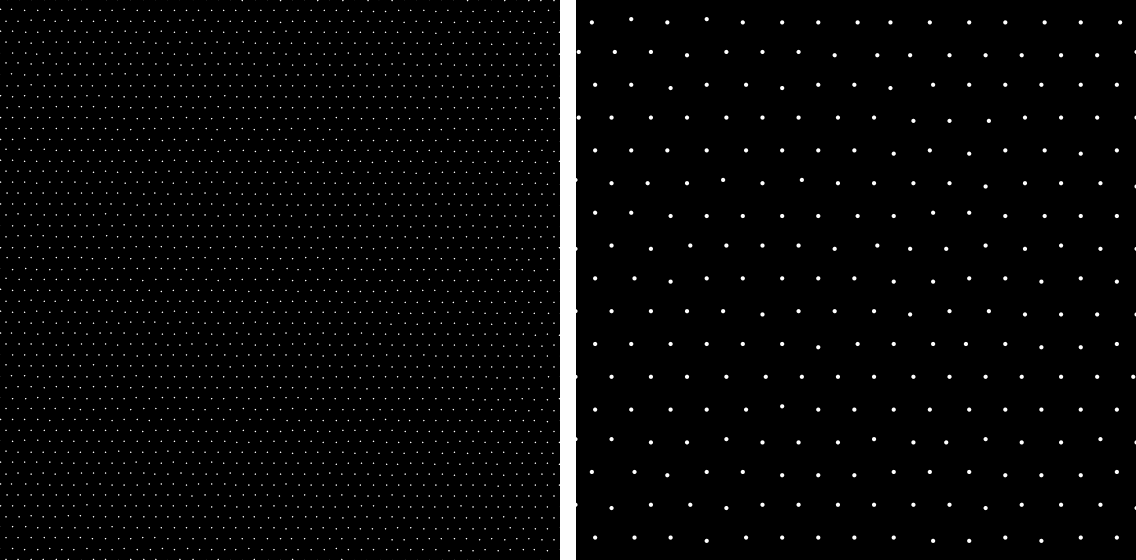
Left: the whole. Right: its middle third, enlarged.
Give the GLSL for this pattern, as a Shadertoy shader.

```glsl
// Tiny white dots on black, set on a triangular lattice centred on the canvas.
// Each dot is nudged by a hash, snapped to a fine grid for slight unevenness,
// and drawn as an antialiased disc; the rows sink very slightly to the right.

const float COLUMNS = 45.0;          // dots across the canvas
const float ROW_RATIO = 0.8660254;   // row pitch over column pitch
const float ROW_SLOPE = -0.0025;     // drop of a row per canvas width
const float DOT_RADIUS = 0.00123;
const float JITTER = 0.001;          // largest nudge along each axis
const float SNAP_STEPS = 512.0;      // placement steps per canvas width
const vec3 BACKGROUND = vec3(0.0);
const vec3 DOT_COLOR = vec3(1.0);

// Two pseudo-random values in 0..1 for a lattice cell
vec2 hash22(vec2 cell) {
    vec3 q = fract(cell.xyx * vec3(0.1031, 0.1030, 0.0973));
    q += dot(q, q.yzx + 33.33);
    return fract((q.xx + q.yz) * q.zy);
}

// Move a point to the centre of its placement step
vec2 snapToGrid(vec2 point, float steps) {
    return (floor(point * steps) + 0.5) / steps;
}

// Centre of the lattice dot nearest to p
vec2 nearestDot(vec2 p, float pitch, float slope, float jitter) {
    float rowPitch = pitch * ROW_RATIO;
    float row = round((p.y - slope * p.x) / rowPitch);
    float stagger = 0.5 * mod(row, 2.0);
    float column = round(p.x / pitch - stagger);

    vec2 center = vec2((column + stagger) * pitch, row * rowPitch);
    center.y += slope * center.x;
    center += jitter * (2.0 * hash22(vec2(column, row) + 101.0) - 1.0);
    return snapToGrid(center, SNAP_STEPS);
}

// Soft-edged coverage of a disc
float discCoverage(vec2 p, vec2 center, float radius, float pixel) {
    return clamp(0.5 + (radius - length(p - center)) / pixel, 0.0, 1.0);
}

void mainImage(out vec4 fragColor, in vec2 fragCoord) {
    float canvas = min(iResolution.x, iResolution.y);
    vec2 p = (fragCoord - 0.5 * iResolution.xy) / canvas;

    vec2 center = nearestDot(p, 1.0 / COLUMNS, ROW_SLOPE, JITTER);
    float coverage = discCoverage(p, center, DOT_RADIUS, 1.0 / canvas);

    fragColor = vec4(mix(BACKGROUND, DOT_COLOR, coverage), 1.0);
}
```
